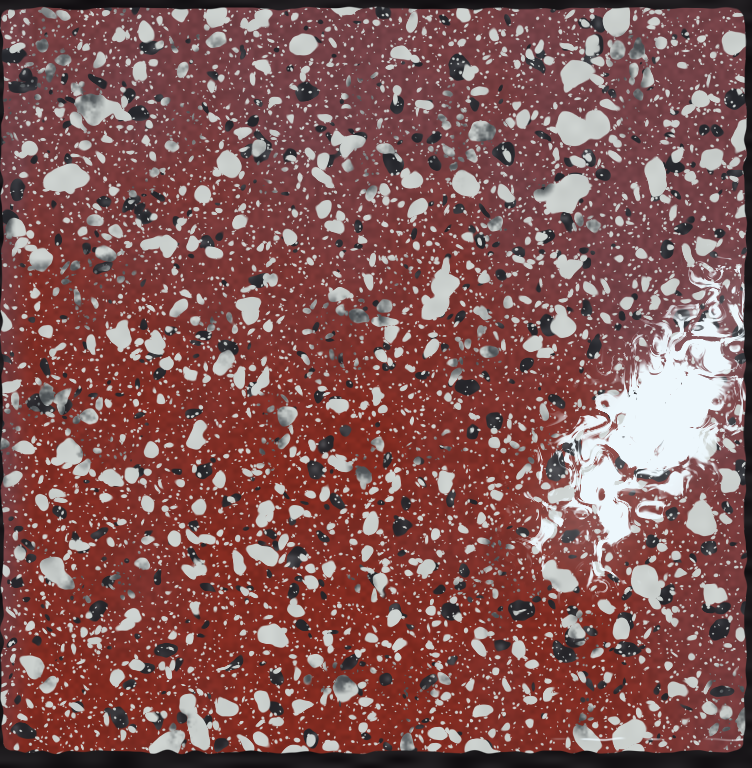
Give the GLSL for this texture, as a WebGL 1 fragment shader.

```glsl
precision highp float;
// Glossy red terrazzo tile with pale and charcoal chips, a wet glare and a dark frame.
uniform vec2 u_resolution;

#define RED vec3(0.50, 0.165, 0.125)
#define MAUVE vec3(0.45, 0.255, 0.275)
#define PALE vec3(0.80, 0.82, 0.81)
#define CHARCOAL vec3(0.12, 0.14, 0.16)
#define FRAME vec3(0.06, 0.05, 0.06)
#define GLARE vec3(0.93, 0.97, 0.99)
#define SOFTNESS 0.0011
#define WOBBLE 0.012
#define CHIP_DENSITY 1.0

vec2 hash2(vec2 p) {
  vec3 q = fract(p.xyx * vec3(0.1031, 0.1030, 0.0973));
  q += dot(q, q.yzx + 33.33);
  return fract((q.xx + q.yz) * q.zy);
}

float noise(vec2 p) {
  vec2 i = floor(p), f = fract(p);
  f = f * f * (3.0 - 2.0 * f);
  float low = mix(hash2(i).x, hash2(i + vec2(1.0, 0.0)).x, f.x);
  float high = mix(hash2(i + vec2(0.0, 1.0)).x, hash2(i + 1.0).x, f.x);
  return mix(low, high, f.y);
}

float fbm(vec2 p) {
  return 0.55 * noise(p) + 0.3 * noise(p * 2.1 + 7.0) + 0.15 * noise(p * 4.3 + 19.0);
}

float smoothMin(float a, float b, float k) {
  float h = max(k - abs(a - b), 0.0) / k;
  return min(a, b) - 0.25 * h * h * k;
}

// Distance to scattered, randomly turned ovals that melt together where they touch.
float chips(vec2 p, float cells, float density, float rMin, float rMax, float seed) {
  vec2 home = floor(p * cells);
  float d = 1.0;
  for (int y = -1; y <= 1; y++) {
    for (int x = -1; x <= 1; x++) {
      vec2 id = home + vec2(float(x), float(y));
      vec2 place = hash2(id + seed);
      vec2 pick = hash2(id + seed + 51.7);
      vec2 shape = hash2(id + seed + 113.3);
      if (pick.x < density * CHIP_DENSITY) {
        float turn = 6.2832 * shape.x;
        vec2 q = p - (id + place) / cells;
        q = mat2(cos(turn), sin(turn), -sin(turn), cos(turn)) * q;
        float stretch = 1.0 + 0.32 * shape.y;
        float r = mix(rMin, rMax, pick.y * pick.y);
        d = smoothMin(d, length(q * vec2(stretch, 1.0 / stretch)) - r, rMax * 0.3);
      }
    }
  }
  return d;
}

float cover(float d) {
  float e = max(SOFTNESS, 0.6 / u_resolution.y);
  return 1.0 - smoothstep(-e, e, d);
}

float segment(vec2 p, vec2 a, vec2 b) {
  vec2 ab = b - a;
  return length(p - a - ab * clamp(dot(p - a, ab) / dot(ab, ab), 0.0, 1.0));
}

void main() {
  vec2 p = gl_FragCoord.xy / u_resolution.y;
  float width = u_resolution.x / u_resolution.y;
  vec2 uv = vec2(p.x / width, p.y);

  // Red ground, veiled by a cool sheen towards the top, right and left rim
  float veil = 0.85 * smoothstep(0.5, 0.95, uv.y + 0.18 * uv.x);
  veil += 0.65 * smoothstep(0.6, 1.0, uv.x) + 0.7 * (1.0 - smoothstep(0.0, 0.05, uv.x));
  veil = clamp(veil + 0.9 * (fbm(p * 5.0) - 0.42), 0.0, 1.0);
  vec3 color = mix(RED, MAUVE, veil) * (0.92 + 0.16 * noise(p * 150.0));

  // Chip outlines are bent by coarse and fine noise
  vec2 bend = vec2(noise(p * 42.0), noise(p * 42.0 + 31.0)) - 0.5;
  vec2 ripple = vec2(noise(p * 120.0 + 5.0), noise(p * 120.0 + 77.0)) - 0.5;
  vec2 q = p + WOBBLE * bend + 0.25 * WOBBLE * ripple;

  // Charcoal chips gather in loose clusters below the pale ones
  float dark = chips(q, 27.0, 0.36, 0.005, 0.013, 11.0);
  dark += 0.006 * smoothstep(0.6, 0.25, 1.0 - noise(p * 11.0)) - 0.002;
  dark = min(dark, chips(q, 52.0, 0.12, 0.003, 0.006, 23.0));
  vec3 charcoal = CHARCOAL + 0.16 * pow(noise(p * 95.0), 3.0);
  color = mix(color, charcoal, 0.93 * cover(dark));

  // Pale chips from broad pebbles down to dust
  float pale = chips(q, 16.0, 0.42, 0.009, 0.023, 37.0);
  pale = min(pale, chips(q, 31.0, 0.50, 0.005, 0.011, 41.0));
  pale = min(pale, chips(q, 62.0, 0.48, 0.002, 0.0052, 59.0));
  pale = min(pale, chips(p, 125.0, 0.55, 0.0007, 0.0021, 67.0));
  float smear = smoothstep(0.66, 0.86, noise(p * 17.0 + 3.0)) * smoothstep(0.25, 0.75, fbm(p * 70.0));
  vec3 stone = PALE * (0.96 + 0.06 * noise(p * 60.0));
  color = mix(color, mix(stone, charcoal, 0.75 * smear), cover(pale));

  // Wet glare: a bright core breaking into ripples at its rim
  float reach = segment(uv, vec2(0.78, 0.33), vec2(0.90, 0.48));
  reach = min(reach, segment(uv, vec2(0.90, 0.48), vec2(0.98, 0.60)) + 0.025);
  float glow = 1.0 - smoothstep(0.0, 0.14, reach);
  float broken = fbm(p * vec2(75.0, 60.0) + 4.0 * bend);
  float core = 1.0 - smoothstep(0.02, 0.09, length((uv - vec2(0.89, 0.46)) * vec2(1.0, 0.85)));
  float shine = smoothstep(0.50, 0.68, broken + 0.32 * glow - 0.19 + 0.35 * core) * smoothstep(0.0, 0.3, glow);
  color = mix(color, GLARE, clamp(0.9 * shine + 0.15 * glow, 0.0, 1.0));

  // Thin glint along the lower rim
  float glint = smoothstep(0.0025, 0.0, abs(uv.y - 0.037 - 0.004 * bend.y));
  glint *= smoothstep(0.70, 0.78, uv.x) * smoothstep(0.4, 0.6, noise(p * vec2(40.0, 9.0)));
  color = mix(color, GLARE, 0.8 * glint);

  // Dark frame around a slightly chipped, rounded tile
  vec2 low = vec2(0.003, 0.021), high = vec2(width - 0.009, 0.989);
  vec2 side = abs(p - 0.5 * (low + high)) - 0.5 * (high - low) + 0.012;
  float rim = length(max(side, 0.0)) - 0.012 + 0.006 * (noise(p * 55.0) - 0.5);
  vec3 frame = FRAME + 0.08 * noise(p * vec2(25.0, 90.0));
  color = mix(frame, color, cover(rim));

  gl_FragColor = vec4(color, 1.0);
}
```
